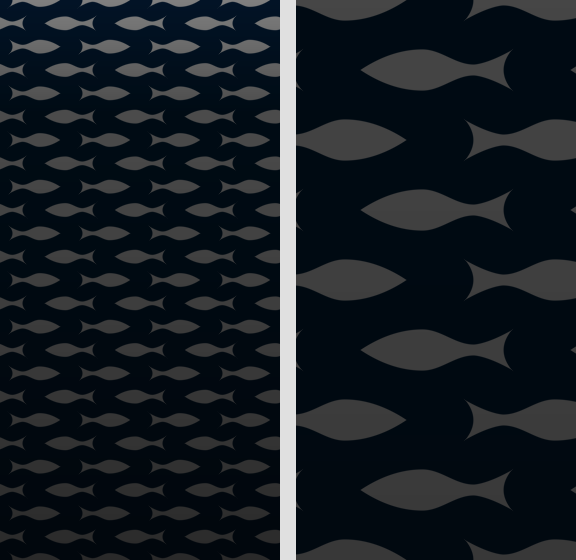
Left, the full canvas; right, a detail of the centre.
Reproduce this pattern procedurally as a Shadertoy shader.

```glsl
// Rows of small grey fish on deep navy, four across, swimming in alternate directions.
// Each row is a mirrored half-step brick repeat; a fish is a half-height profile
// along its length, and both fish and water darken with depth.

const float COLUMNS = 4.0;        // repeats across the width
const float ROWS_PER_CELL = 3.0;  // rows in one cell width
const float PI = 3.14159265;

// Half-height of the fish at x, nose towards +x, in cell widths.
float fishProfile(float x) {
    const float WAIST = -0.18, BELLY = 0.065, NOSE = 0.36, TAIL = -0.36;
    const float THIN = 0.026, THICK = 0.098;
    if (x > BELLY) {
        float t = (x - BELLY) / (NOSE - BELLY);
        return THICK * (1.0 - t * t);
    }
    if (x > WAIST) {
        float t = (x - WAIST) / (BELLY - WAIST);
        return mix(THIN, THICK, 0.5 - 0.5 * cos(PI * t));
    }
    float t = (WAIST - x) / (WAIST - TAIL);
    return mix(THIN, 0.094, pow(t, 1.5));
}

// Approximate signed distance: body outline cut by a concave tail edge.
float fishDistance(vec2 p) {
    float outline = (abs(p.y) - fishProfile(p.x)) * 0.87;
    float fin = p.y / 0.094;
    float tailEdge = -0.36 + 0.038 * (1.0 - fin * fin);
    return max(outline, (tailEdge - p.x) * 0.87);
}

// Folds the plane into one fish cell; odd rows shift by half and turn around.
vec2 fishCell(vec2 p) {
    float row = floor(p.y * ROWS_PER_CELL + 0.5);
    float odd = mod(row, 2.0);
    float x = fract(p.x + 0.5 * odd) - 0.5;
    return vec2(x * (1.0 - 2.0 * odd), p.y - row / ROWS_PER_CELL);
}

// Three-stop gradient with a quick fall near the surface.
vec3 depthGradient(float depth, vec3 surface, vec3 middle, vec3 bottom) {
    const float KNEE = 0.2;
    vec3 upper = mix(surface, middle, clamp(depth / KNEE, 0.0, 1.0));
    return mix(upper, bottom, clamp((depth - KNEE) / (1.0 - KNEE), 0.0, 1.0));
}

void mainImage(out vec4 fragColor, in vec2 fragCoord) {
    vec2 p = fragCoord / iResolution.x * COLUMNS;
    float pixel = COLUMNS / iResolution.x;
    float depth = 1.0 - fragCoord.y / iResolution.y;

    vec3 water = depthGradient(depth, vec3(0.008, 0.075, 0.15),
                               vec3(0.0, 0.044, 0.08), vec3(0.004, 0.026, 0.05));
    vec3 scales = depthGradient(depth, vec3(0.50), vec3(0.295), vec3(0.165));

    float coverage = 1.0 - smoothstep(-0.7 * pixel, 0.7 * pixel, fishDistance(fishCell(p)));
    fragColor = vec4(mix(water, scales, coverage), 1.0);
}
```
